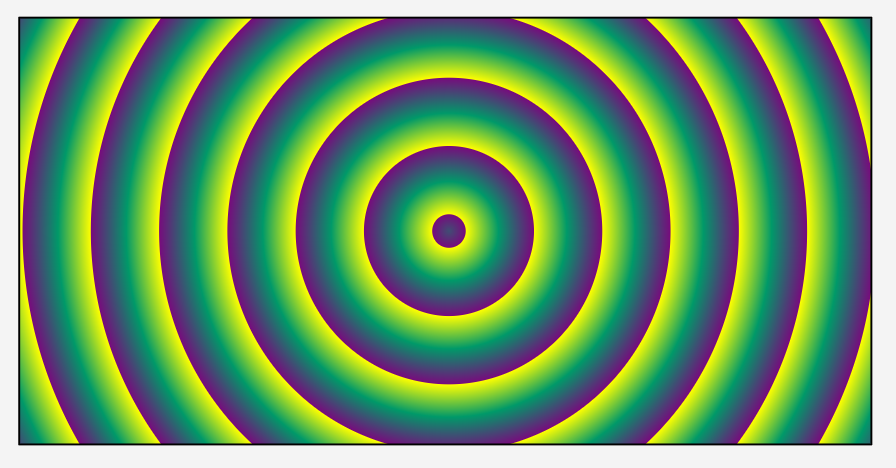
This background is drawn by a Shadertoy shader. Its source:

```glsl
// Concentric rings that fade from yellow through green to purple, inside a thin
// black frame on pale paper. A sawtooth of the radius drives a three-colour
// ramp, and a box distance cuts out the framed panel.

const float CANVAS_HEIGHT = 268.0;
const vec3 YELLOW = vec3(1.0, 1.0, 0.0);
const vec3 GREEN  = vec3(0.0, 0.6, 0.41);
const vec3 PURPLE = vec3(0.47, 0.04, 0.49);
const vec3 PAPER  = vec3(0.957);
const vec3 INK    = vec3(0.0);

// Signed distance to an axis-aligned box
float boxDistance(vec2 p, vec2 halfSize) {
    vec2 d = abs(p) - halfSize;
    return length(max(d, 0.0)) + min(max(d.x, d.y), 0.0);
}

// Coverage of the region where the distance is negative
float coverage(float dist, float pixel) {
    return clamp(0.5 - dist / pixel, 0.0, 1.0);
}

// Yellow at 0, green near the middle, purple at 1
vec3 ramp(float t, float middle) {
    vec3 inner = mix(YELLOW, GREEN, clamp(t / middle, 0.0, 1.0));
    return mix(inner, PURPLE, clamp((t - middle) / (1.0 - middle), 0.0, 1.0));
}

// Repeating ramp along the radius, smoothed across each purple-yellow jump
vec3 rings(float radius, float firstRadius, float spacing, float pixel) {
    float phase = (radius - firstRadius) / spacing;
    float jump = (phase - round(phase)) * spacing;
    vec3 edge = mix(YELLOW, PURPLE, coverage(jump, pixel));
    return mix(ramp(fract(phase), 0.48), edge, step(abs(jump), 0.5 * pixel));
}

void mainImage(out vec4 fragColor, in vec2 fragCoord) {
    float pixel = CANVAS_HEIGHT / iResolution.y;
    vec2 p = fragCoord * pixel;

    // Ring pattern, centred slightly right of the panel
    vec2 ringCentre = vec2(257.1, 135.7);
    vec3 pattern = rings(length(p - ringCentre), 9.6, 39.1, pixel);

    // Panel on paper, then its outline
    float panel = boxDistance(p - vec2(255.0, 135.7), vec2(244.0, 122.2));
    vec3 colour = mix(PAPER, pattern, coverage(panel, pixel));
    colour = mix(colour, INK, coverage(abs(panel) - 0.55, pixel));

    fragColor = vec4(colour, 1.0);
}
```
